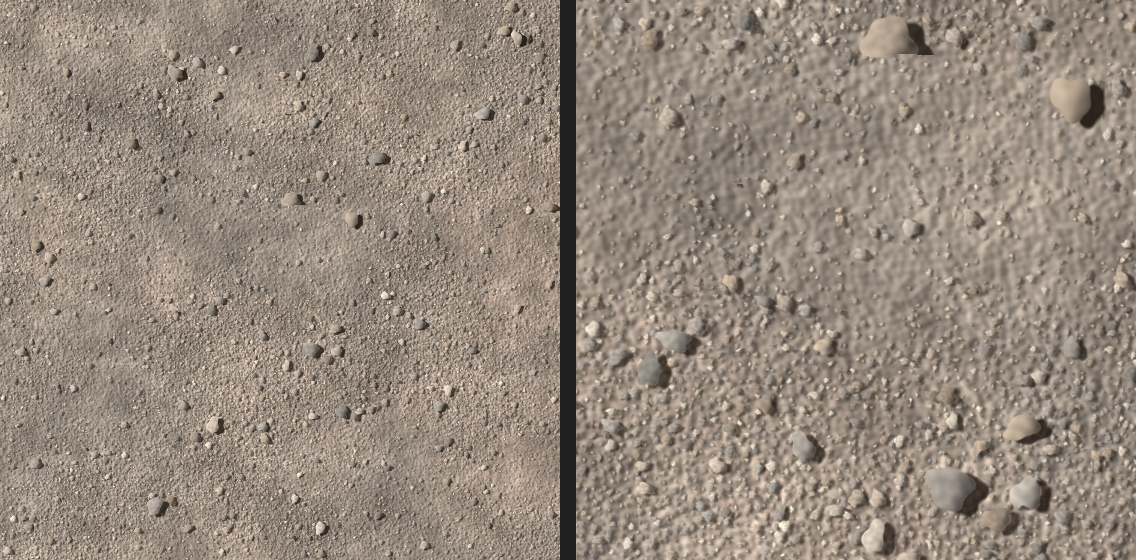
Left, the full canvas; right, a detail of the centre.
Give the GLSL for this texture, as a three.js fragment shader.

```glsl
// Dry gravelly dirt with scattered pebbles, lit by low sun from the left.
varying vec2 vUv;

const int LAYERS = 6;
const float TAU = 6.2832;
const vec2 SUN_DIR = vec2(-0.94, 0.34);
const vec3 DUST_GREY = vec3(0.602, 0.560, 0.514);
const vec3 DUST_PINK = vec3(0.618, 0.552, 0.500);
const vec3 STONE_CREAM = vec3(0.82, 0.77, 0.705);
const vec3 STONE_TAN = vec3(0.70, 0.625, 0.545);
const vec3 STONE_GREY = vec3(0.64, 0.61, 0.575);
const vec3 SHADOW_COLOR = vec3(0.13, 0.10, 0.075);

vec3 hash3(vec2 p) {
  vec3 h = fract(p.xyx * vec3(0.1031, 0.1030, 0.0973));
  h += dot(h, h.yxz + 33.33);
  return fract((h.xxy + h.yzz) * h.zyx);
}

float cornerSlope(vec2 cell, vec2 offset) {
  float angle = TAU * hash3(cell).x;
  return dot(vec2(cos(angle), sin(angle)), offset);
}

float gradientNoise(vec2 p) {
  vec2 i = floor(p);
  vec2 f = fract(p);
  vec2 u = f * f * f * (f * (f * 6.0 - 15.0) + 10.0);
  vec2 e = vec2(0.0, 1.0);
  float bottom = mix(cornerSlope(i, f), cornerSlope(i + e.yx, f - e.yx), u.x);
  float top = mix(cornerSlope(i + e, f - e), cornerSlope(i + e.yy, f - e.yy), u.x);
  return mix(bottom, top, u.y);
}

float fbm(vec2 p) {
  float sum = 0.0;
  float amplitude = 1.0;
  for (int i = 0; i < 4; i++) {
    sum += amplitude * gradientNoise(p);
    p = p * 2.03 + 17.3;
    amplitude *= 0.5;
  }
  return sum;
}

// Brightness of a bumpy surface: its slope towards the sun.
float relief(vec2 p, float frequency) {
  vec2 q = p * frequency;
  return gradientNoise(q - SUN_DIR * 0.3) - gradientNoise(q + SUN_DIR * 0.3);
}

// Signed distance to a lumpy, stretched and turned stone.
float stoneDistance(vec2 q, float radius, vec3 shape) {
  float c = cos(TAU * shape.x);
  float s = sin(TAU * shape.x);
  q = mat2(c, s, -s, c) * q;
  q.y *= mix(1.0, 1.7, shape.y);
  float angle = atan(q.y, q.x + 0.0001);
  float lumps = 0.12 * sin(3.0 * angle + TAU * shape.z) + 0.08 * sin(5.0 * angle + TAU * shape.y);
  return length(q) - radius * (1.0 + lumps);
}

vec3 stoneColor(float pick) {
  vec3 color = mix(STONE_GREY, STONE_TAN, smoothstep(0.25, 0.60, pick));
  return mix(color, STONE_CREAM, smoothstep(0.60, 0.90, pick));
}

// Lays one size of stones, with the shadows they throw, over the ground.
vec3 addStones(vec3 ground, vec2 uv, float cells, float density, float depth, float seed) {
  vec2 p = uv * cells + seed;
  vec2 home = floor(p);
  float edge = 0.0012 * cells;
  float shadow = 0.0;
  float cover = 0.0;
  vec3 stone = ground;
  for (int y = -1; y <= 1; y++) {
    for (int x = -1; x <= 1; x++) {
      vec2 cell = home + vec2(float(x), float(y));
      vec3 place = hash3(cell + seed);
      vec3 shape = hash3(cell + seed + 71.7);
      vec2 q = p - cell - mix(vec2(0.15), vec2(0.85), place.xy);
      if (place.z > density || dot(q, q) > 1.0) continue;
      float size = fract(shape.z * 7.31);
      float radius = mix(0.23, 0.46, size * size);
      float body = 1.0 - smoothstep(-edge, edge, stoneDistance(q, radius, shape));
      float shadowDistance = stoneDistance(q + SUN_DIR * radius * 0.7, radius * 0.95, shape);
      shadow = max(shadow, 1.0 - smoothstep(-edge * 1.3, edge * 1.3, shadowDistance));
      float facing = clamp(dot(q, SUN_DIR) / radius, -1.0, 1.0);
      float light = 1.02 + 0.18 * facing - 0.38 * smoothstep(0.1, 0.9, -facing);
      float mottle = 0.20 * gradientNoise(q * 6.0 + cell * 3.7);
      float tone = mix(0.86, 1.10, fract(shape.y * 9.73));
      vec3 lit = stoneColor(fract(shape.x * 5.17 + shape.y)) * tone * (light + mottle);
      stone = mix(stone, lit, body);
      cover = max(cover, body);
    }
  }
  ground = mix(ground, SHADOW_COLOR, shadow * depth);
  return mix(ground, stone, cover);
}

void main() {
  // Broad patches of pink dust, and drifts where gravel gathers
  float patches = fbm(vUv * vec2(2.4, 3.2) + 4.7);
  float pink = smoothstep(-0.45, 0.55, patches + 0.5 * (vUv.x - 0.5));
  float gravel = smoothstep(-0.45, 0.40, fbm(vUv * vec2(3.5, 4.5) + 31.0));
  vec3 color = mix(DUST_GREY, DUST_PINK, pink);

  // Uneven, trodden ground
  float broad = 0.08 * patches + 0.13 * fbm(vUv * 8.0 + 12.0);
  float clumps = 0.16 * fbm(vUv * 30.0 + 53.0);
  color *= 1.02 + broad + clumps;

  // Sandy grain
  float grain = 0.26 * relief(vUv, 120.0) + 0.36 * relief(vUv + 3.1, 215.0);
  color *= 1.0 + grain * mix(0.65, 1.05, gravel);

  // Stones, from plentiful grit up to a few large pebbles
  for (int i = 0; i < LAYERS; i++) {
    float level = float(i);
    float cells = 185.0 * pow(0.62, level);
    float density = 0.72 * pow(0.47, level) * mix(0.35, 1.35, gravel);
    float depth = mix(0.42, 0.92, level / float(LAYERS - 1));
    color = addStones(color, vUv, cells, density, depth, 13.0 * level + 5.0);
  }
  gl_FragColor = vec4(color * (1.0 + 0.6 * broad), 1.0);
}
```
